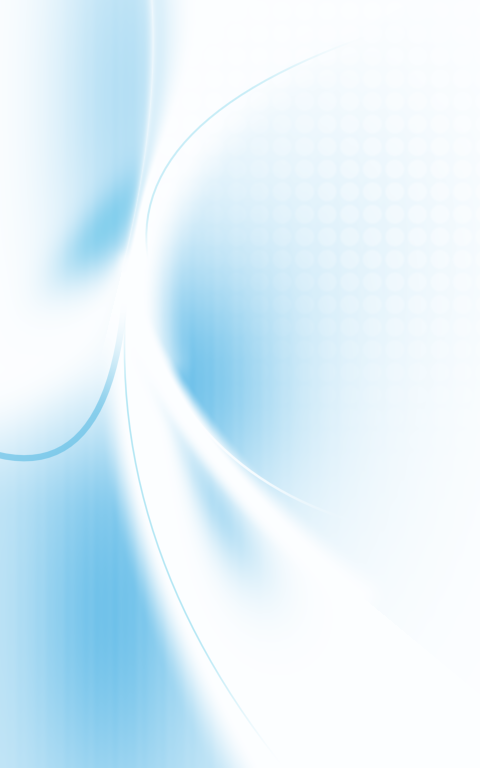
Reproduce this background procedurally as a Shadertoy shader.

```glsl
// Soft sky-blue glows parted by curved white ribbons, fine arcs and a pale dot grid.

const vec3 WHITE = vec3(0.99, 0.995, 1.0);
const vec3 SKY = vec3(0.43, 0.755, 0.915);
const vec3 CYAN = vec3(0.47, 0.83, 0.92);
const vec3 DEEP = vec3(0.34, 0.73, 0.89);
const int SEGMENTS = 28;

vec2 bezierPoint(vec2 a, vec2 b, vec2 c, float t) {
    return mix(mix(a, b, t), mix(b, c, t), t);
}

// Signed distance to a quadratic curve (x) and the parameter along it (y).
// Positive lies to the right of a curve that runs down the canvas.
vec2 curve(vec2 p, vec2 a, vec2 b, vec2 c) {
    vec2 nearest = vec2(1e3, 0.0);
    vec2 start = a;
    for (int i = 1; i <= SEGMENTS; i++) {
        vec2 end = bezierPoint(a, b, c, float(i) / float(SEGMENTS));
        vec2 e = end - start, w = p - start;
        float h = clamp(dot(w, e) / dot(e, e), 0.0, 1.0);
        float d = length(w - e * h);
        if (d < abs(nearest.x)) {
            float side = e.y * w.x < e.x * w.y ? -1.0 : 1.0;
            nearest = vec2(d * side, (float(i - 1) + h) / float(SEGMENTS));
        }
        start = end;
    }
    return nearest;
}

// Elliptical falloff around a centre.
float glow(vec2 p, vec2 centre, vec2 radius) {
    vec2 q = (p - centre) / radius;
    return exp(-dot(q, q));
}

// Coordinates along (x) and across (y) a direction.
vec2 align(vec2 p, vec2 direction) {
    vec2 n = normalize(direction);
    return vec2(dot(p, n), dot(p, vec2(-n.y, n.x)));
}

// Smooth thin stroke that fades out at both ends.
float stroke(vec2 c, float halfWidth, float pixel) {
    float body = 1.0 - smoothstep(halfWidth - 0.5 * pixel, halfWidth + pixel, abs(c.x));
    return body * smoothstep(0.0, 0.2, c.y) * (1.0 - smoothstep(0.65, 1.0, c.y));
}

float dotGrid(vec2 p, float spacing, float radius) {
    vec2 cell = (fract(p / spacing) - 0.5) * spacing;
    return 1.0 - smoothstep(radius * 0.75, radius * 1.1, length(cell));
}

void mainImage(out vec4 fragColor, in vec2 fragCoord) {
    // Width runs 0 to 1, height 0 to 1.6 from the top down.
    vec2 uv = fragCoord / iResolution.xy;
    vec2 p = vec2(uv.x, 1.6 * (1.0 - uv.y));
    float pixel = 1.0 / iResolution.x;

    // Ribbon edges and bands
    vec2 spine = curve(p, vec2(0.315, -0.02), vec2(0.335, 0.24), vec2(0.255, 0.56));
    vec2 leftEdge = curve(p, vec2(0.265, 0.58), vec2(0.14, 0.98), vec2(0.47, 1.62));
    vec2 rightEdge = curve(p, vec2(0.265, 0.58), vec2(0.37, 0.93), vec2(0.75, 1.24));
    vec2 upperEdge = curve(p, vec2(0.75, 0.06), vec2(0.24, 0.315), vec2(0.335, 0.75));
    vec2 band = curve(p, vec2(-0.08, 0.8), vec2(0.18, 0.77), vec2(0.265, 0.55));

    // Upper left glow with a cyan fold
    float soft = mix(0.1, 0.012, smoothstep(0.0, 0.45, p.y));
    float upper = 0.5 * glow(p, vec2(0.26, 0.2), vec2(0.15, 0.55));
    vec2 fold = align(p - vec2(0.215, 0.48), vec2(0.64, -0.77));
    float foldGlow = glow(fold, vec2(0.0), vec2(0.15, 0.05));
    upper += 0.42 * foldGlow;
    upper *= (1.0 - smoothstep(-0.3 * soft, soft, spine.x)) * (1.0 - smoothstep(0.5, 0.78, p.y));

    // Lower left glow
    float lower = 0.36 * smoothstep(0.76, 1.08, p.y);
    lower += 0.62 * glow(p, vec2(0.23, 1.27), vec2(0.17, 0.42));
    lower *= 1.0 - smoothstep(-0.025, mix(0.012, 0.075, leftEdge.y), leftEdge.x);
    lower *= smoothstep(0.6, 0.85, p.y);
    float bandWidth = mix(0.1, 0.025, band.y);
    float leftInk = (upper + lower) * (1.0 - 0.85 * exp(-pow(band.x / bandWidth, 2.0)));

    // Right glow, cut by the ribbon and the upper arc
    vec2 core = vec2(0.36, 0.8);
    float right = 0.66 * glow(p, core, vec2(0.21, 0.25)) + 0.32 * glow(p, core, vec2(0.4, 0.5));
    right *= smoothstep(0.0, mix(0.015, 0.06, rightEdge.y), rightEdge.x);
    right *= smoothstep(-0.025, 0.075, upperEdge.x);

    // Streak inside the ribbon, widening downwards
    vec2 s = align(p - vec2(0.455, 1.06), vec2(0.47, 0.88));
    float streakWidth = max(0.015, 0.042 + 0.13 * s.x);
    float streak = 0.52 * glow(s, vec2(0.0), vec2(0.17, streakWidth));
    streak *= 1.0 - smoothstep(-0.05, -0.01, rightEdge.x);

    // Pale dot grid
    float dotArea = glow(p, vec2(0.76, 0.46), vec2(0.26, 0.3));
    float dots = dotArea * (0.08 - 0.055 * dotGrid(p, 0.047, 0.021));

    // Faint vertical grain from layered sines
    float grain = 0.012 * (sin(p.x * 190.0) + sin(p.x * 313.0 + 1.7));
    float ink = (leftInk + right + streak + dots) * (1.0 + grain);
    vec3 colour = mix(WHITE, SKY, clamp(ink, 0.0, 1.0));
    colour = mix(colour, CYAN, 0.4 * foldGlow * clamp(upper, 0.0, 1.0));

    // Fine arcs
    vec2 darkArc = curve(p, vec2(-0.12, 0.9), vec2(0.22, 1.09), vec2(0.26, 0.62));
    vec2 cyanArc = curve(p, vec2(0.31, 0.55), vec2(0.255, 0.25), vec2(0.78, 0.07));
    vec2 lowerLine = curve(p, vec2(0.262, 0.64), vec2(0.229, 1.155), vec2(0.6, 1.61));
    vec2 whiteLine = curve(p, vec2(0.28, 0.62), vec2(0.385, 0.985), vec2(0.75, 1.09));
    colour = mix(colour, DEEP, 0.6 * stroke(darkArc, 0.006, pixel));
    colour = mix(colour, CYAN, 0.4 * stroke(cyanArc, 0.0015, pixel));
    colour = mix(colour, CYAN, 0.55 * stroke(lowerLine, 0.0012, pixel));
    colour = mix(colour, WHITE, 0.85 * stroke(whiteLine, 0.002, pixel));
    colour = mix(colour, WHITE, 0.7 * exp(-abs(spine.x) / 0.008));
    fragColor = vec4(colour, 1.0);
}
```
